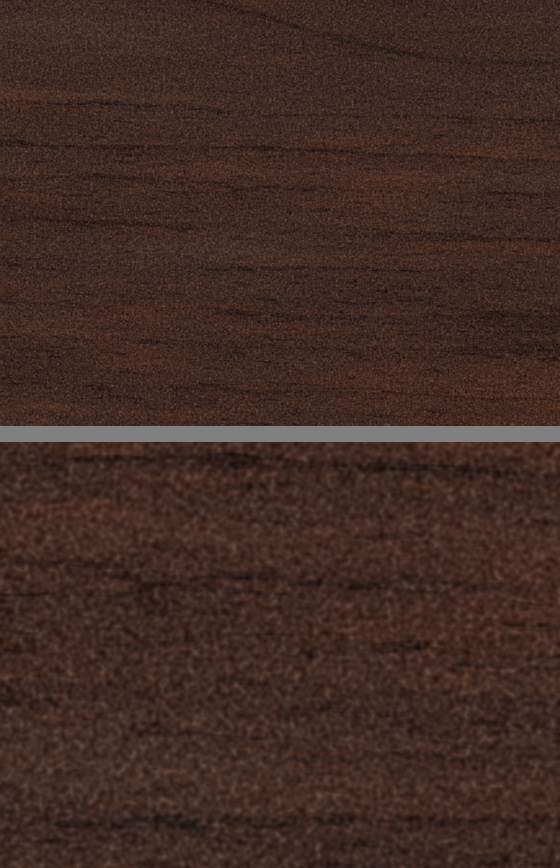
Top: the whole. Bottom: its middle third, enlarged.
This texture is drawn by a Shadertoy shader. Its source:

```glsl
const vec3 DARK_WOOD = vec3(0.160, 0.106, 0.096);
const vec3 MID_WOOD = vec3(0.250, 0.159, 0.133);
const vec3 LIGHT_WOOD = vec3(0.318, 0.204, 0.160);
const vec3 WARM_TINT = vec3(0.070, 0.029, -0.003);
const vec3 ASH_TINT = vec3(-0.006, 0.006, 0.010);
const vec3 GRAIN_TINT = vec3(0.108, 0.094, 0.086);
const vec3 FLECK_TINT = vec3(0.016, -0.004, -0.016);
const vec3 DUST_COLOR = vec3(0.50, 0.46, 0.43);

const int VEIN_COUNT = 8;
const float VEIN_TOP = 0.763;
const float VEIN_SPACING = 0.093;
const float VEIN_SLOPE = 0.034;
const float VEIN_WIDTH = 0.0046;
const float VEIN_DEPTH = 0.40;
const float FIBRE_DEPTH = 0.34;
const float DASH_DEPTH = 0.30;
const float BAND_DEPTH = 0.34;
const float STREAK_DEPTH = 0.20;
const float GRAIN_SCALE = 165.0;
const float GRAIN_DEPTH = 0.92;
const float DUST_CELL = 0.09;
const float DUST_CHANCE = 0.02;

uint hashBits(ivec2 cell) {
    uint h = uint(cell.x) * 1597u ^ uint(cell.y) * 51749u;
    h = (h ^ (h >> 15)) * 73856093u;
    h = (h ^ (h >> 13)) * 19349663u;
    return h ^ (h >> 16);
}

float hash(ivec2 cell) {
    return float(hashBits(cell) & 65535u) / 65535.0;
}

float cornerSlope(ivec2 cell, vec2 offset) {
    float angle = 6.28318 * hash(cell);
    return dot(vec2(cos(angle), sin(angle)), offset);
}

// Gradient noise, roughly -0.7 to 0.7
float noise(vec2 p) {
    ivec2 i = ivec2(floor(p));
    vec2 f = fract(p);
    vec2 u = f * f * f * (f * (f * 6.0 - 15.0) + 10.0);
    float low = mix(cornerSlope(i, f),
                    cornerSlope(i + ivec2(1, 0), f - vec2(1, 0)), u.x);
    float high = mix(cornerSlope(i + ivec2(0, 1), f - vec2(0, 1)),
                     cornerSlope(i + ivec2(1, 1), f - vec2(1, 1)), u.x);
    return mix(low, high, u.y);
}

// x: dark core with shade below, y: warm rim above
vec2 veinProfile(float d, float width) {
    float core = exp(-d * d / (width * width));
    float shade = smoothstep(-0.045, 0.0, d) * smoothstep(0.005, -0.005, d);
    float rim = smoothstep(0.0, 0.008, d) * smoothstep(0.034, 0.008, d);
    return vec2(core + 0.26 * shade, rim);
}

vec2 veins(vec2 p, float roughness) {
    vec2 total = vec2(0.0);
    for (int i = 0; i < VEIN_COUNT; i++) {
        float id = float(i);
        float jitter = 0.022 * (hash(ivec2(i, 91)) - 0.5);
        float center = VEIN_TOP - VEIN_SPACING * id + jitter - VEIN_SLOPE * p.x;
        center += 0.020 * noise(vec2(p.x * 2.1, id * 7.3 + 0.4))
                + 0.007 * noise(vec2(p.x * 11.0, id * 5.7 + 0.2));
        float presence = smoothstep(-0.6, 0.1, noise(vec2(p.x * 2.2 + id * 4.7, id * 3.1 + 0.5)));
        presence *= mix(1.0, 0.55, id / float(VEIN_COUNT));
        float swell = 1.0 + 0.7 * noise(vec2(p.x * 8.0, id * 9.1 + 0.6));
        total += presence * veinProfile(p.y - center + 0.005 * roughness, VEIN_WIDTH * swell);
    }
    // Long arch sweeping down from the upper edge
    float arch = 0.855 + 0.17 * (1.0 - smoothstep(0.25, 1.15, p.x));
    arch += 0.006 * noise(vec2(p.x * 6.0, 2.5));
    total += vec2(0.65, 0.8) * veinProfile(p.y - arch + 0.004 * roughness, 0.007);
    return total;
}

float dust(vec2 p, float pixel) {
    ivec2 cell = ivec2(floor(p / DUST_CELL));
    vec2 spot = 0.2 + 0.6 * vec2(hash(cell + 300), hash(cell + 700));
    float d = length(fract(p / DUST_CELL) - spot) * DUST_CELL;
    return step(hash(cell + 1100), DUST_CHANCE) * smoothstep(0.0012 + pixel, 0.0006, d);
}

void mainImage(out vec4 fragColor, in vec2 fragCoord) {
    vec2 p = fragCoord / iResolution.y;
    vec2 flow = vec2(p.x, p.y + VEIN_SLOPE * p.x + 0.012 * noise(p * vec2(1.6, 3.0) + 8.3));

    // Broad bands and long streaks
    float band = noise(flow * vec2(0.7, 6.0) + vec2(3.7, 11.2));
    float streak = noise(flow * vec2(2.6, 36.0) + 5.1);
    float fine = noise(flow * vec2(12.0, 100.0) + 17.3);
    float fibre = noise(flow * vec2(30.0, 160.0) + 41.9);
    float tone = 0.61 + BAND_DEPTH * band + STREAK_DEPTH * streak + 0.15 * fine + 0.12 * fibre;
    tone -= 0.17 * exp(-pow((p.y - 0.19) / 0.07, 2.0));

    // Broken fibres, short dashes and veins
    float patches = smoothstep(-0.3, 0.3, noise(flow * vec2(2.6, 9.0) + 23.6));
    tone -= FIBRE_DEPTH * patches * smoothstep(0.14, 0.42, fine + 0.6 * fibre);
    float dash = noise(flow * vec2(15.0, 125.0) + 97.1) + 0.5 * noise(flow * vec2(5.0, 60.0) + 33.8);
    tone -= DASH_DEPTH * smoothstep(0.22, 0.46, dash) * smoothstep(0.95, 0.6, p.y);
    vec2 vein = veins(p, fibre + fine);
    tone -= VEIN_DEPTH * vein.x * (1.0 + 0.9 * fibre);

    // Amber streaks, strongest beside veins and at the lower right
    float amber = smoothstep(0.0, 0.5, noise(flow * vec2(3.5, 24.0) + 61.4) + 0.5 * fine);
    vec2 toCorner = (p - vec2(1.25, 0.09)) * vec2(2.8, 13.0);
    float warmth = 0.45 * amber + 0.35 * vein.y * (0.6 + streak) + 0.5 * exp(-dot(toCorner, toCorner));

    tone = clamp(tone, 0.0, 1.0);
    vec3 color = mix(DARK_WOOD, MID_WOOD, smoothstep(-0.1, 0.58, tone));
    color = mix(color, LIGHT_WOOD, smoothstep(0.48, 1.0, tone));
    float ash = smoothstep(-0.25, 0.35, noise(flow * vec2(1.1, 7.0) + 77.7) + 0.6 * (p.y - 0.6));
    color += WARM_TINT * warmth * (1.0 - 0.5 * ash) + ASH_TINT * ash;

    // Fine satin grain with bright sparkle and slight colour flecks
    mat2 turn = mat2(0.8, 0.6, -0.6, 0.8);
    float grain = 0.9 * noise(p * GRAIN_SCALE) + 0.8 * noise(turn * p * GRAIN_SCALE * 1.37 + 9.7);
    grain += 0.5 * noise(turn * p * GRAIN_SCALE * 0.5 + 3.3);
    float fleck = noise(turn * p * GRAIN_SCALE * 0.8 + 151.3);
    color += GRAIN_TINT * (GRAIN_DEPTH * grain + 0.5 * max(grain - 0.3, 0.0));
    color += FLECK_TINT * fleck;

    color = mix(color, DUST_COLOR, 0.7 * dust(p, 1.0 / iResolution.y));
    fragColor = vec4(color, 1.0);
}
```
